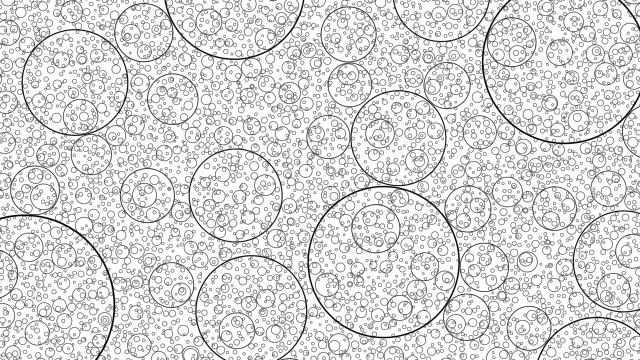
Give the GLSL for this pattern, as a WebGL 1 fragment shader.

```glsl
precision highp float;
// Thin black circles of many sizes, nested and packed so that none cross.

uniform vec2 u_resolution;

const int BIG_COUNT = 48;
const int TOTAL = 93; // big circles, then five grid levels of 3x3 cells

vec3 circles[TOTAL]; // centre and radius

vec3 hash(vec2 p) {
  vec3 q = fract(p.xyx * vec3(0.1031, 0.1030, 0.0973));
  q += dot(q, q.yxz + 33.33);
  return fract((q.xxy + q.yzz) * q.zyx);
}

// Big circles: an even spread over the canvas and its margin, shrinking in turn.
vec3 bigCircle(float index) {
  vec2 spot = fract(vec2(0.1, 0.2) + index * vec2(0.7549, 0.5698));
  spot += 0.08 * (hash(vec2(index, 7.0)).xy - 0.5);
  return vec3(spot * vec2(2.0, 1.2) - 0.1, 0.25 * pow(1.0 + index / 7.0, -0.7));
}

// Small circles: one inside each cell of ever finer, turned grids around p.
vec3 smallCircle(float index, vec2 p) {
  float level = floor((index + 0.5) / 9.0);
  float slot = index - 9.0 * level;
  float row = floor((slot + 0.5) / 3.0);
  float size = 0.13 * pow(0.62, level);
  float angle = 0.4 + 0.9 * level;
  mat2 turn = mat2(cos(angle), sin(angle), -sin(angle), cos(angle));

  vec2 cell = floor(turn * p / size) + vec2(slot - 3.0 * row, row) - 1.0;
  vec3 random = hash(cell + 200.0 + 37.0 * level);
  float radius = mix(0.14, 0.42, random.z * random.z);
  vec2 centre = cell + mix(vec2(radius), vec2(1.0 - radius), random.xy);
  return vec3(centre * size * turn, radius * size);
}

// Share of a pixel covered by a line, with distance and width in pixels.
float lineCoverage(float dist, float width) {
  return smoothstep(-0.75, 0.75, dist + 0.5 * width)
       - smoothstep(-0.75, 0.75, dist - 0.5 * width);
}

void main() {
  vec2 p = gl_FragCoord.xy / u_resolution.y;
  float light = 1.0;

  for (int i = 0; i < TOTAL; i++) {
    vec3 circle;
    if (i < BIG_COUNT) circle = bigCircle(float(i));
    else circle = smallCircle(float(i - BIG_COUNT), p);

    // Shrink to fit between the outlines placed before.
    float gap = 1.0;
    for (int j = 0; j < TOTAL; j++) {
      if (j >= i) break;
      gap = min(gap, abs(distance(circle.xy, circles[j].xy) - circles[j].z));
    }
    circle.z = min(circle.z, 0.97 * gap - 0.001);

    // Drop those left too small by moving them far away.
    if (circle.z < 0.0024) circle = vec3(99.0, 99.0, 0.0);
    circles[i] = circle;

    // Larger circles have heavier outlines.
    float edge = distance(p, circle.xy) - circle.z;
    float width = 0.0011 + 0.014 * circle.z;
    light *= 1.0 - lineCoverage(edge * u_resolution.y, width * u_resolution.y);
  }

  gl_FragColor = vec4(vec3(light), 1.0);
}
```
